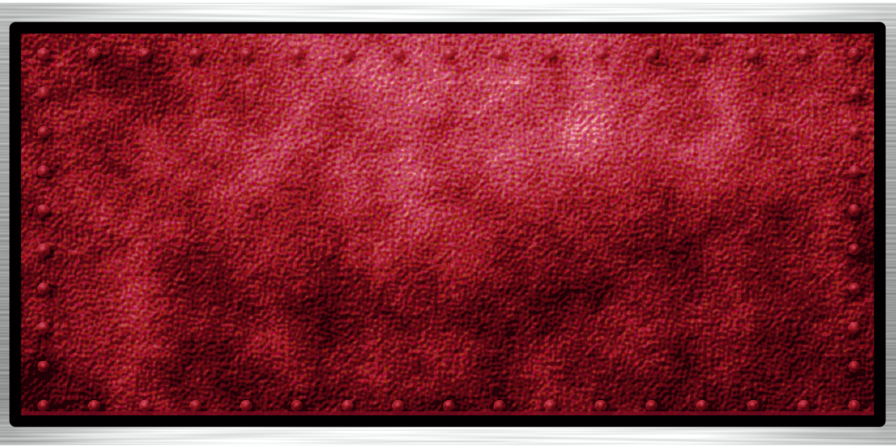
A WebGL 1 fragment shader for this texture:

```glsl
precision highp float;
// A worn red metal plate with riveted edges, set in a black rim on brushed steel.
// Soft light pools and gradient-noise patches set the tone of the plate; embossed
// grain, coloured flecks, scratches and domed rivets give it relief.

uniform vec2 u_resolution;

// Layout: the canvas spans 2 by 1, origin at the lower left
const vec2 RIM_CENTER = vec2(0.999, 0.499);
const vec2 RIM_HALF = vec2(0.978, 0.452);
const vec2 PLATE_HALF = vec2(0.952, 0.426);
const float RIM_CORNER = 0.014;
const vec2 RIVET_FIRST = vec2(0.097, 0.094);
const vec2 RIVET_LAST = vec2(1.907, 0.880);
const vec2 RIVET_GAPS = vec2(16.0, 9.0);
const float RIVET_RADIUS = 0.0145;

// Surface
const float PATCH_SCALE = 5.0;
const float PATCH_STRENGTH = 0.62;
const float GRAIN_SCALE = 105.0;
const float GRAIN_STRENGTH = 0.30;
const float FLECK_STRENGTH = 0.26;
const vec2 LIGHT_DIR = vec2(-0.55, 0.83);

const vec3 SHADOW_RED = vec3(0.13, 0.00, 0.025);
const vec3 DEEP_RED = vec3(0.37, 0.03, 0.07);
const vec3 MID_RED = vec3(0.64, 0.11, 0.15);
const vec3 ROSE = vec3(0.76, 0.27, 0.36);
const vec3 PALE_ROSE = vec3(0.96, 0.62, 0.66);
const vec3 RIM_BLACK = vec3(0.008, 0.0, 0.004);

vec2 hashGradient(vec2 cell) {
  vec3 q = fract(cell.xyx * vec3(0.1031, 0.1030, 0.0973));
  q += dot(q, q.yzx + 33.33);
  float angle = 6.2832 * fract((q.x + q.y) * q.z);
  return vec2(cos(angle), sin(angle));
}

float gradientNoise(vec2 p) {
  vec2 i = floor(p), f = p - i;
  vec2 u = f * f * f * (f * (f * 6.0 - 15.0) + 10.0);
  float a = dot(hashGradient(i), f);
  float b = dot(hashGradient(i + vec2(1, 0)), f - vec2(1, 0));
  float c = dot(hashGradient(i + vec2(0, 1)), f - vec2(0, 1));
  float d = dot(hashGradient(i + 1.0), f - 1.0);
  return mix(mix(a, b, u.x), mix(c, d, u.x), u.y);
}

float fbm(vec2 p) {
  float sum = 0.0, amp = 0.5;
  for (int i = 0; i < 5; i++) {
    sum += amp * gradientNoise(p);
    p = mat2(1.6, 1.2, -1.2, 1.6) * p + 7.3;
    amp *= 0.62;
  }
  return sum;
}

float boxDistance(vec2 p, vec2 halfSize, float corner) {
  vec2 d = abs(p) - halfSize + corner;
  return length(max(d, 0.0)) + min(max(d.x, d.y), 0.0) - corner;
}

float pool(vec2 p, vec2 center, vec2 radius) {
  vec2 d = (p - center) / radius;
  return exp(-dot(d, d));
}

float scratch(vec2 p, vec2 a, vec2 b) {
  vec2 ab = b - a;
  float t = clamp(dot(p - a, ab) / dot(ab, ab), 0.0, 1.0);
  return 1.0 - smoothstep(0.001, 0.0045, length(p - a - ab * t));
}

// Broad light and dark areas of the plate
float plateLight(vec2 p) {
  float v = 0.31 + 0.19 * smoothstep(0.1, 0.8, p.y);
  v += 0.32 * pool(p, vec2(1.0, 0.98), vec2(0.48, 0.30));
  v += 0.14 * pool(p, vec2(1.45, 0.75), vec2(0.35, 0.16));
  v += 0.14 * pool(p, vec2(1.02, 0.57), vec2(0.32, 0.14));
  v += 0.12 * pool(p, vec2(0.50, 0.52), vec2(0.30, 0.12));
  v -= 0.17 * pool(p, vec2(1.27, 0.37), vec2(0.22, 0.13));
  v -= 0.12 * pool(p, vec2(0.73, 0.38), vec2(0.16, 0.09));
  v -= 0.12 * pool(p, vec2(0.36, 0.75), vec2(0.17, 0.12));
  v -= 0.15 * pool(p, vec2(0.05, 0.92), vec2(0.20, 0.22));
  v -= 0.10 * pool(p, vec2(1.85, 0.20), vec2(0.35, 0.25));
  return v - 0.08 * smoothstep(0.7, 1.0, abs(p.x - 1.0));
}

vec3 redRamp(float t) {
  vec3 c = mix(SHADOW_RED, DEEP_RED, smoothstep(0.0, 0.28, t));
  c = mix(c, MID_RED, smoothstep(0.25, 0.55, t));
  c = mix(c, ROSE, smoothstep(0.52, 0.82, t));
  return mix(c, PALE_ROSE, smoothstep(0.80, 1.2, t));
}

vec3 plateColor(vec2 p, float px) {
  vec2 g = p * GRAIN_SCALE;
  float grain = gradientNoise(g) - gradientNoise(g + LIGHT_DIR * 0.6);
  float relief = fbm(p * 22.0) - fbm(p * 22.0 + LIGHT_DIR * 0.2);
  float tone = plateLight(p) + PATCH_STRENGTH * fbm(p * PATCH_SCALE + 3.1);
  tone -= GRAIN_STRENGTH * (grain + relief);
  float marks = scratch(p, vec2(1.08, 0.46), vec2(1.20, 0.57));
  marks += scratch(p, vec2(1.80, 0.35), vec2(1.93, 0.45));
  marks += scratch(p, vec2(1.38, 0.49), vec2(1.48, 0.57));
  tone += 0.14 * marks * (0.6 + gradientNoise(p * 60.0));

  // Rivets: nearest grid point, kept only along the border
  vec2 pitch = (RIVET_LAST - RIVET_FIRST) / RIVET_GAPS;
  vec2 id = clamp(floor((p - RIVET_FIRST) / pitch + 0.5), vec2(0), RIVET_GAPS);
  vec2 toEdge = min(id, RIVET_GAPS - id);
  float onBorder = 1.0 - step(0.5, min(toEdge.x, toEdge.y));
  vec2 r = (p - RIVET_FIRST - id * pitch) / RIVET_RADIUS;
  float dome = onBorder * (1.0 - smoothstep(1.0 - px / RIVET_RADIUS, 1.0, length(r)));
  tone -= 0.32 * onBorder * pool(r, vec2(0.35, -0.55), vec2(1.2)) * (1.0 - dome);
  float domeTone = 0.42 + 0.3 * dot(r, LIGHT_DIR) + 0.4 * pool(r, vec2(-0.1, 0.3), vec2(0.4));
  tone = mix(tone, domeTone + 0.3 * (tone - 0.4), 0.85 * dome);

  // Orange and magenta flecks follow the brightness
  vec3 col = redRamp(tone);
  vec2 fleck = vec2(gradientNoise(g * 1.2 + 41.0), gradientNoise(g * 1.2 + 97.0));
  col.gb += FLECK_STRENGTH * fleck * smoothstep(0.1, 0.7, tone) * (1.0 - dome);
  float lip = 1.0 - smoothstep(0.007, 0.011, p.y - RIM_CENTER.y + PLATE_HALF.y);
  return mix(col, vec3(0.50, 0.04, 0.13), 0.75 * lip);
}

vec3 steelColor(vec2 p) {
  float streak = gradientNoise(vec2(p.x * 3.0, p.y * 170.0));
  float v = 0.95 - 0.20 * pool(p, vec2(0.0, 1.0), vec2(0.30, 0.3));
  v -= 0.25 * pool(p, vec2(0.0, 0.0), vec2(0.22, 0.2));
  v -= 0.22 * pool(p, vec2(2.0, 0.0), vec2(0.28, 0.2));
  v -= 0.13 * pool(p, vec2(2.0, 1.0), vec2(0.18, 0.3));
  float side = smoothstep(0.94, 0.98, abs(p.x - 1.0)) * smoothstep(0.5, 0.38, abs(p.y - 0.5));
  v = mix(v, 0.55 + 0.14 * p.y, side);
  v += 0.16 * streak;
  v = mix(v, 1.0, smoothstep(0.491, 0.496, abs(p.y - 0.5)));
  return v * vec3(0.995, 1.0, 1.0);
}

void main() {
  vec2 p = gl_FragCoord.xy / u_resolution * vec2(2.0, 1.0);
  float px = 1.0 / u_resolution.y;
  float rim = boxDistance(p - RIM_CENTER, RIM_HALF, RIM_CORNER);
  float plate = boxDistance(p - RIM_CENTER, PLATE_HALF, 0.002);
  vec3 col = mix(RIM_BLACK, steelColor(p), smoothstep(-px, px, rim));
  col = mix(plateColor(p, px), col, smoothstep(-px, px, plate));
  gl_FragColor = vec4(clamp(col, 0.0, 1.0), 1.0);
}
```
